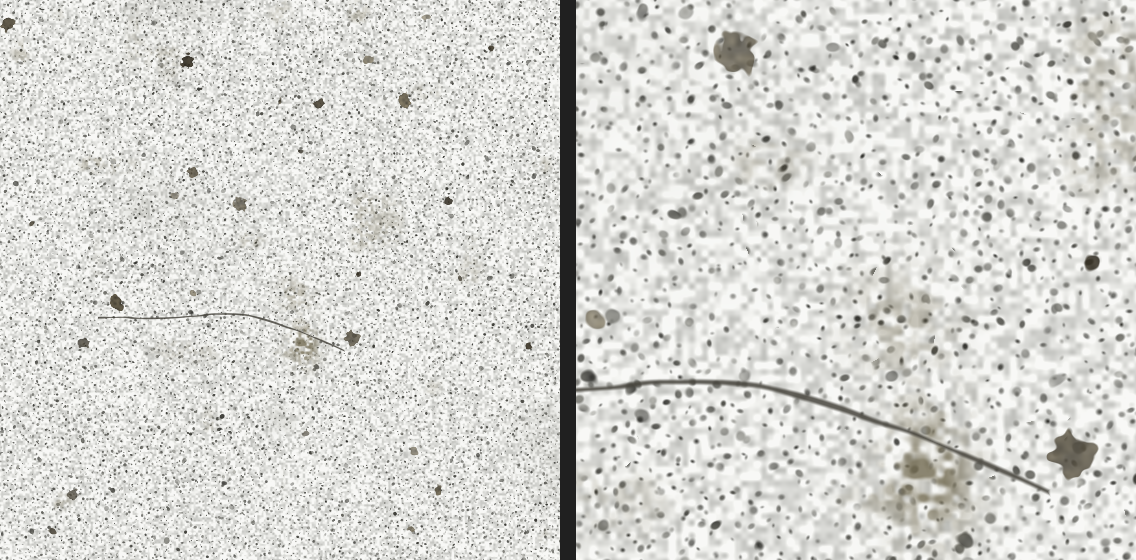
Left, the full canvas; right, a detail of the centre.
Give the GLSL for this texture, as a Shadertoy shader.

```glsl
// Pale speckled stone: fine grain, scattered dark flecks, brown spots, stains and one thin hairline.

const vec3 GRAIN_DARK = vec3(0.725, 0.728, 0.712);
const vec3 GRAIN_LIGHT = vec3(1.09, 1.09, 1.08);
const vec3 GRAIN_PEAK = vec3(0.972, 0.974, 0.966);
const vec3 FLECK_DARK = vec3(0.19, 0.19, 0.17);
const vec3 FLECK_LIGHT = vec3(0.56, 0.56, 0.54);
const vec3 SPOT_DARK = vec3(0.12, 0.10, 0.06);
const vec3 SPOT_LIGHT = vec3(0.44, 0.41, 0.33);
const vec3 STAIN = vec3(0.44, 0.41, 0.31);
const vec3 CLOUD = vec3(0.72, 0.72, 0.69);
const vec3 HAIRLINE = vec3(0.27, 0.26, 0.23);

const float GRAIN_CELLS = 256.0;
const float FLECK_CELLS = 120.0;
const float CHIP_CELLS = 42.0;
const float SPOT_CELLS = 9.0;
const float EDGE = 0.0012;
const vec2 STAIN_CENTER = vec2(0.543, 0.385);
const vec2 HAIR_SPAN = vec2(0.175, 0.615);

float hash(vec2 p) {
    vec3 q = fract(p.xyx * 0.1031);
    q += dot(q, q.yzx + 33.33);
    return fract((q.x + q.y) * q.z);
}

vec2 hash2(vec2 p) {
    return vec2(hash(p + 17.3), hash(p + 71.9));
}

float noise(vec2 p) {
    vec2 i = floor(p), f = fract(p);
    f = f * f * (3.0 - 2.0 * f);
    float low = mix(hash(i), hash(i + vec2(1, 0)), f.x);
    float high = mix(hash(i + vec2(0, 1)), hash(i + vec2(1, 1)), f.x);
    return mix(low, high, f.y);
}

// Antialiased coverage of a shape with signed distance d
float cover(float d) {
    float edge = max(EDGE, 0.6 / iResolution.y);
    return 1.0 - smoothstep(-edge, edge, d);
}

// Lays one layer of irregular, randomly turned particles over a colour
vec3 scatter(vec3 color, vec2 uv, float cells, float density, vec2 radii,
             vec3 dark, vec3 light, float seed) {
    vec2 home = floor(uv * cells);
    float wobble = noise(uv * 190.0 + seed) - 0.5;
    for (int y = -1; y <= 1; y++) {
        for (int x = -1; x <= 1; x++) {
            vec2 id = home + vec2(x, y);
            vec2 key = id + seed;
            if (hash(key) > density) continue;
            vec2 offset = uv - (id + hash2(key)) / cells;
            float size = hash(key + 5.7);
            float radius = mix(radii.x, radii.y, size * size);
            float angle = 6.2832 * hash(key + 9.1);
            vec2 axis = vec2(cos(angle), sin(angle));
            float stretch = mix(1.0, 1.6, hash(key + 29.5));
            vec2 local = vec2(dot(offset, axis), dot(offset, vec2(-axis.y, axis.x)) * stretch);
            float d = length(local) - radius * (1.0 + 0.8 * wobble);
            float opacity = mix(0.55, 1.0, hash(key + 41.3));
            vec3 tint = mix(dark, light, hash(key + 53.7)) * (1.0 + 0.7 * wobble);
            color = mix(color, tint, cover(d) * opacity);
        }
    }
    return color;
}

// Mottled patches of brown dirt, strongest where the hairline crosses
float stainAmount(vec2 uv) {
    vec2 p = (uv - STAIN_CENTER) / vec2(0.024, 0.036);
    vec2 q = (uv - STAIN_CENTER - vec2(-0.015, 0.09)) / vec2(0.03, 0.03);
    float mask = 1.2 * exp(-dot(p, p)) + 0.5 * exp(-dot(q, q));
    mask += 0.4 * smoothstep(0.80, 0.97, noise(uv * 15.0 + 6.4));
    float mottle = 0.45 * noise(uv * 80.0) + 0.55 * noise(uv * 200.0 + 8.0);
    return min(mask, 1.0) * smoothstep(0.3, 0.68, mottle);
}

// Nearly level curve that bends downward on its right half
float hairline(vec2 uv) {
    float x = uv.x;
    float curve = 0.432 + 0.007 * smoothstep(0.3, 0.41, x)
                - 0.65 * pow(max(x - 0.42, 0.0), 1.4);
    curve += 0.003 * (noise(vec2(x * 45.0, 2.0)) - 0.5);
    float slope = 0.91 * pow(max(x - 0.42, 0.0), 0.4);
    float width = mix(0.0008, 0.0018, noise(vec2(x * 60.0, 9.0)));
    float across = abs(uv.y - curve) / sqrt(1.0 + slope * slope) - width;
    float ends = max(HAIR_SPAN.x - x, x - HAIR_SPAN.y);
    return cover(max(across, ends));
}

void mainImage(out vec4 fragColor, in vec2 fragCoord) {
    vec2 uv = fragCoord / iResolution.y;

    // Ground grain and faint clouds
    float grain = 0.85 * noise(uv * GRAIN_CELLS) + 0.15 * noise(uv * GRAIN_CELLS * 0.5 + 31.0);
    grain += 0.06 * (noise(uv * 9.0 + 3.0) - 0.5);
    vec3 color = min(mix(GRAIN_DARK, GRAIN_LIGHT, grain), GRAIN_PEAK);
    float cloud = smoothstep(0.72, 0.97, noise(uv * 8.0 + 47.0)) * noise(uv * 50.0);
    color = mix(color, CLOUD, 0.4 * cloud);

    // Flecks gather in loose clumps
    float clump = 0.5 * noise(uv * 11.0 + 20.0) + 0.5 * noise(uv * 28.0);
    float density = mix(0.48, 1.0, clump);
    color = scatter(color, uv, FLECK_CELLS, density, vec2(0.0010, 0.0028), FLECK_DARK, FLECK_LIGHT, 3.0);
    color = scatter(color, uv, CHIP_CELLS, 0.13 * density, vec2(0.0025, 0.0052), FLECK_DARK, FLECK_LIGHT, 211.0);

    // Stains, large spots and the hairline
    color = mix(color, STAIN, 0.8 * stainAmount(uv));
    color = scatter(color, uv, SPOT_CELLS, 0.25, vec2(0.005, 0.015), SPOT_DARK, SPOT_LIGHT, 97.0);
    color = mix(color, HAIRLINE, 0.85 * hairline(uv));

    fragColor = vec4(color, 1.0);
}
```
